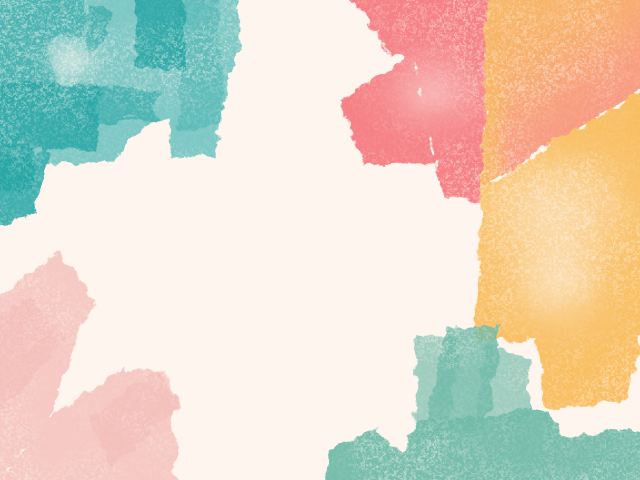
Write a Shadertoy shader that draws this background.

```glsl
// Torn watercolour strokes in the corners of a cream sheet.
// Each stroke is a convex quad whose distance is roughened by value noise;
// strokes are layered as translucent washes with speckled, dry-brush grain.
#define PAPER  vec3(.992, .961, .933)
#define TEAL   vec3(.13, .64, .64)
#define AQUA   vec3(.42, .76, .75)
#define CORAL  vec3(.96, .50, .52)
#define ORANGE vec3(.97, .71, .40)
#define SALMON vec3(.97, .61, .51)
#define YELLOW vec3(.975, .745, .38)
#define SAGE   vec3(.44, .73, .66)
#define BLUSH  vec3(.955, .74, .72)
#define TEAR   .15
#define GRAIN  .55
#define SHEET  vec2(7.68, 5.76)

vec3 sheetColor;   // paint accumulated so far
vec2 pos;          // position on the sheet, y pointing down
float rough;       // offset that tears the edges
float speck;       // bare paper showing through the paint
float pixel;       // size of one pixel in sheet units

float hash(vec2 p) {
    vec3 q = fract(p.xyx * .1031);
    q += dot(q, q.yzx + 33.33);
    return fract((q.x + q.y) * q.z);
}

float noise(vec2 p) {
    vec2 i = floor(p), f = fract(p), e = vec2(1, 0);
    f *= f * (3. - 2. * f);
    return mix(mix(hash(i), hash(i + e), f.x),
               mix(hash(i + e.yx), hash(i + e.xx), f.x), f.y);
}

float fbm(vec2 p) {
    float sum = 0., amp = .5;
    for (int i = 0; i < 5; i++) {
        sum += amp * noise(p);
        p = mat2(1.6, 1.2, -1.2, 1.6) * p + 7.;
        amp *= .5;
    }
    return sum;
}

// Signed distance to the line a-b, negative on its right-hand side
float side(vec2 a, vec2 b) {
    vec2 e = normalize(b - a);
    return dot(pos - a, vec2(e.y, -e.x));
}

// Convex quad, corners in clockwise order
float quad(vec4 ab, vec4 cd) {
    return max(max(side(ab.xy, ab.zw), side(ab.zw, cd.xy)),
               max(side(cd.xy, cd.zw), side(cd.zw, ab.xy)));
}

float glow(vec2 centre, vec2 radius) {
    vec2 q = (pos - centre) / radius;
    return exp(-dot(q, q));
}

// Lay a speckled wash over the sheet
void paint(vec3 color, float opacity, float d) {
    float mask = 1. - smoothstep(-pixel, pixel, d + rough);
    sheetColor = mix(sheetColor, mix(color, PAPER, GRAIN * speck), mask * opacity);
}

void paintTeal() {
    float body = min(quad(vec4(-.3, -.3, 2.2, -.3), vec4(2.2, 1.4, -.3, 1.5)),
                     quad(vec4(-.3, 1.3, 1.92, 1.38), vec4(1.3, 1.95, -.3, 2.02)));
    body = min(body, quad(vec4(1.98, -.3, 2.94, -.3), vec4(2.6, 1.88, 2.03, 1.88)));
    body = min(body, quad(vec4(2.3, -.3, 2.86, -.3), vec4(2.9, .7, 2.3, 1.5)));
    paint(mix(AQUA, PAPER, .12), 1., body);
    paint(mix(TEAL, AQUA, .4), 1., quad(vec4(-.3, 1.7, .62, 1.85), vec4(.42, 2.55, -.3, 2.82)));
    float mid = min(quad(vec4(-.3, -.3, 1.07, -.3), vec4(1.02, .46, -.3, .42)),
                    quad(vec4(1.07, .03, 1.38, .12), vec4(1.24, .55, 1.05, .6)));
    mid = min(mid, quad(vec4(-.3, .4, .62, .4), vec4(.65, 1.1, -.3, 1.1)));
    mid = min(mid, quad(vec4(1.05, 1., 1.9, 1.1), vec4(1.86, 1.45, 1.05, 1.5)));
    paint(TEAL, .55, mid);
    paint(TEAL, .32, quad(vec4(2.17, -.3, 2.62, -.3), vec4(2.69, 1.5, 2.14, 1.55)));
    float deep = min(quad(vec4(-.3, .98, 1.24, 1.02), vec4(1.12, 1.8, -.3, 1.78)),
                     quad(vec4(1.6, -.3, 2.25, -.3), vec4(2.2, .87, 1.65, .8)));
    deep = min(deep, quad(vec4(-.3, 1.86, .43, 1.87), vec4(.4, 2.25, -.3, 2.3)));
    paint(TEAL, .8, deep);
    sheetColor = mix(sheetColor, PAPER, .5 * glow(vec2(.87, .74), vec2(.26, .22)));
}

void paintWarm() {
    float coral = min(quad(vec4(4., -.3, 5.87, -.3), vec4(5.87, .7, 4.7, .68)),
                      quad(vec4(4.1, 1.2, 5., .64), vec4(5.2, 1.93, 4.4, 2.)));
    coral = min(coral, quad(vec4(4.95, .65, 5.87, .4), vec4(5.82, 2.44, 5.32, 2.34)));
    paint(mix(CORAL, PAPER, .4 * glow(vec2(5.2, 1.1), vec2(.5, .4))), 1., coral);

    float band = side(vec2(7.68, 1.08), vec2(5.83, 2.23));
    float blend = smoothstep(5.85, 6.15, pos.x) * exp(-band * band * 1.2);
    paint(mix(ORANGE, SALMON, blend), 1., quad(vec4(5.83, -.3, 8., -.3), vec4(8., .92, 5.81, 2.25)));

    float yellow = min(quad(vec4(5.79, 2.24, 8., .88), vec4(8., 4.05, 5.69, 4.09)),
                       quad(vec4(6.4, 3.9, 7.75, 3.9), vec4(7.5, 4.82, 6.56, 4.92)));
    float light = glow(vec2(6.65, 2.5), vec2(.8, .6)) + glow(vec2(6.7, 3.4), vec2(.5, .5));
    paint(mix(YELLOW, PAPER, .45 * light), 1., yellow);
}

void paintSage() {
    float pale = min(quad(vec4(4.99, 4.05, 5.5, 4.02), vec4(5.4, 5.3, 4.97, 5.3)),
                     quad(vec4(5.8, 4.12, 6.37, 4.3), vec4(6.38, 5.1, 5.7, 5.1)));
    paint(mix(SAGE, PAPER, .25), .9, pale);
    paint(SAGE, .85, quad(vec4(5.33, 3.9, 5.99, 3.92), vec4(5.85, 5.2, 5.1, 5.2)));
    float base = min(quad(vec4(3.95, 5.38, 4.5, 5.14), vec4(5.6, 6.1, 3.78, 6.1)),
                     quad(vec4(5., 5.05, 6.6, 4.93), vec4(7.3, 6.1, 4.5, 6.1)));
    base = min(base, quad(vec4(6.7, 5.22, 8., 5.14), vec4(8., 6.1, 6.7, 6.1)));
    paint(SAGE, .95, base);
}

void paintBlush() {
    float body = min(quad(vec4(-.3, 3.8, .72, 3.03), vec4(1.14, 3.6, .6, 4.9)),
                     quad(vec4(-.3, 3.7, .95, 4.), vec4(.62, 5.05, -.3, 6.1)));
    body = min(body, quad(vec4(-.3, 6.1, .62, 5.03), vec4(1.5, 4.38, 1.8, 6.1)));
    body = min(body, quad(vec4(1.4, 4.43, 1.95, 4.46), vec4(2.2, 4.9, 1.5, 5.6)));
    body = min(body, quad(vec4(1.4, 4.6, 2.07, 4.9), vec4(2.18, 6.1, 1.2, 6.1)));
    paint(mix(BLUSH, PAPER, .2), 1., body);
    float strokes = min(quad(vec4(-.3, 3.95, .35, 3.55), vec4(.8, 4.05, -.3, 5.3)),
                        quad(vec4(1.1, 5., 1.87, 4.47), vec4(2.18, 4.9, 1.3, 5.6)));
    paint(BLUSH, .7, strokes);
}

void mainImage(out vec4 fragColor, in vec2 fragCoord) {
    vec2 uv = fragCoord / iResolution.xy;
    vec2 p = vec2(uv.x, 1. - uv.y) * SHEET;
    pixel = SHEET.y / iResolution.y;

    // Wobble the outlines, then tear them
    pos = p + .12 * (vec2(fbm(p * 3.), fbm(p * 3. + 40.)) - .48);
    rough = TEAR * (fbm(p * 9. + 3.) - .48);

    // Fine grain, denser where the wash runs thin
    float dry = smoothstep(.25, .7, fbm(p * 1.3 + 11.));
    float fine = .5 * noise(p * 38.) + .5 * noise(p * 75.);
    speck = smoothstep(.3, .9, fine) * (.15 + .75 * dry);

    sheetColor = PAPER;
    paintTeal();
    paintWarm();
    paintSage();
    paintBlush();
    fragColor = vec4(sheetColor, 1.);
}
```
